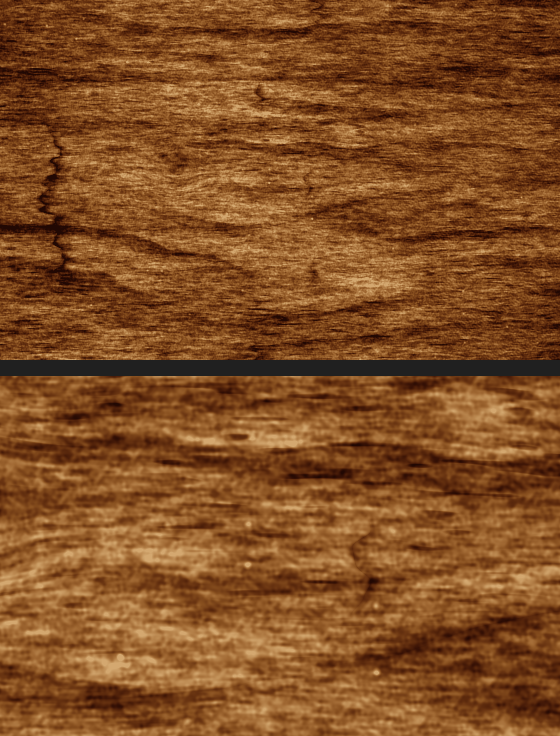
Top: the whole. Bottom: its middle third, enlarged.
This texture is drawn by a Shadertoy shader. Its source:

```glsl
// Aged brown wood board with fine horizontal grain, dark veins and stains.

const vec3 WOOD[8] = vec3[8](
    vec3(0.13, 0.03, 0.01), vec3(0.22, 0.07, 0.02),
    vec3(0.33, 0.14, 0.04), vec3(0.42, 0.21, 0.07),
    vec3(0.53, 0.31, 0.12), vec3(0.63, 0.41, 0.20),
    vec3(0.73, 0.53, 0.31), vec3(0.83, 0.66, 0.44));

float hash(vec2 p) {
    return fract(sin(dot(p, vec2(127.1, 311.7))) * 43758.5);
}

float noise(vec2 p) {
    vec2 cell = floor(p), f = fract(p);
    f = f * f * (3.0 - 2.0 * f);
    float low = mix(hash(cell), hash(cell + vec2(1, 0)), f.x);
    float high = mix(hash(cell + vec2(0, 1)), hash(cell + vec2(1, 1)), f.x);
    return mix(low, high, f.y);
}

float fbm(vec2 p) {
    float sum = 0.0, amp = 0.53;
    for (int i = 0; i < 4; i++) {
        sum += amp * noise(p);
        p = mat2(0.995, 0.1, -0.1, 0.995) * p * 2.03 + 17.3;
        amp *= 0.5;
    }
    return sum;
}

// One row of fibres, shifted at random so that the ends never line up
float fibreRow(float x, float row) {
    return noise(vec2(x + 37.0 * hash(vec2(row, 5.0)), row));
}

// Fibres centred on zero, with their own scale along and across the grain
float fibres(vec2 p, float along, float across) {
    float y = p.y * across, row = floor(y);
    float blend = smoothstep(0.0, 1.0, y - row);
    return mix(fibreRow(p.x * along, row), fibreRow(p.x * along, row + 1.0), blend) - 0.5;
}

// Isotropic grit on a turned lattice
float grit(vec2 p, float scale) {
    return noise(mat2(0.8, 0.6, -0.6, 0.8) * p * scale) - 0.5;
}

// Soft dark line that is sharp on one side and fades on the other
float vein(float dist, float width) {
    return exp(-abs(dist) / (dist > 0.0 ? width * 0.3 : width));
}

// Ragged upright stain around a centre, torn along the fibres
float stain(vec2 p, vec2 centre, float halfHeight, float width) {
    vec2 d = p - centre;
    d.x -= 0.13 * (fbm(vec2(p.y * 7.0, centre.y * 9.0)) - 0.5);
    d.x -= width * 2.6 * fibres(p, 9.0, 65.0);
    float w = width * (0.2 + 1.3 * noise(vec2(p.y * 18.0, centre.x * 31.0)));
    float fade = smoothstep(halfHeight, halfHeight * 0.4, abs(d.y));
    return vein(-d.x, w) * fade * (0.4 + 0.9 * noise(p * vec2(40.0, 90.0)));
}

// Year rings cut lengthwise: dark contour lines of a stretched field
float growthLines(vec2 p) {
    float f = fract(p.y * 9.0 + 3.0 * fbm(p * vec2(1.0, 3.0) + 4.0));
    float line = smoothstep(0.5, 0.94, f) * smoothstep(1.0, 0.95, f);
    return line * smoothstep(0.25, 0.7, noise(p * vec2(2.2, 9.0) + 8.0));
}

// Sparse pale dots, one candidate per cell
float specks(vec2 p, float count) {
    vec2 cell = floor(p * count);
    vec2 spot = 0.3 + 0.4 * vec2(hash(cell + 3.1), hash(cell + 7.7));
    float d = length(fract(p * count) - spot);
    return step(0.988, hash(cell)) * smoothstep(0.25, 0.0, d);
}

vec3 woodColor(float tone) {
    float level = clamp(tone * 5.0 + 1.0, 0.0, 6.999);
    int i = int(level);
    return mix(WOOD[i], WOOD[i + 1], fract(level));
}

void mainImage(out vec4 fragColor, in vec2 fragCoord) {
    vec2 uv = fragCoord / iResolution.xy;
    vec2 p = fragCoord / iResolution.y;

    // Grain coordinates bend gently and bulge around a knot
    vec2 knot = (p - vec2(0.49, 0.55)) / vec2(0.03, 0.04);
    float knotMask = exp(-dot(knot, knot));
    vec2 g = p;
    g.y += 0.06 * (fbm(p * vec2(1.3, 2.4)) - 0.5);
    g.y -= 0.015 * knot.y * exp(-0.3 * dot(knot, knot));

    // Broad bands, fibres and fine grit
    float tone = 0.72 * (fbm(g * vec2(1.8, 8.0) + 2.0) - 0.5);
    tone += 0.40 * (fbm(g * vec2(9.0, 30.0) + 7.0) - 0.5);
    tone += 0.28 * fibres(g + 5.0, 14.0, 110.0);
    tone += 0.36 * fibres(g + 9.0, 32.0, 210.0);
    tone += 0.34 * fibres(g + 3.0, 70.0, 320.0);
    tone += 0.30 * grit(p, 270.0) + 0.14 * grit(p + 4.0, 120.0);

    // Growth lines and short dark pores
    tone -= 0.30 * growthLines(p) * (0.5 + noise(g * vec2(20.0, 120.0)));
    float pores = smoothstep(0.18, 0.42, fibres(g + 1.0, 26.0, 180.0));
    tone -= 0.32 * pores * smoothstep(0.35, 0.7, fbm(p * vec2(3.0, 8.0) + 6.0));

    // Long veins: a lens closing to the right and a rising line below
    float ripple = 0.04 * (fbm(p * vec2(3.0, 6.0)) - 0.5) + 0.006 * fibres(p, 20.0, 60.0);
    float lens = abs(p.y - 0.72 + ripple) - 0.055 * smoothstep(1.6, 0.9, p.x);
    float rising = p.y - 0.37 - 0.13 * smoothstep(0.5, 1.5, p.x) + ripple;
    float broken = 0.35 + 0.9 * noise(p * vec2(6.0, 30.0));
    tone -= 0.34 * broken * (vein(-lens, 0.014) + vein(rising, 0.015));
    float upperBand = exp(-pow((p.y - 0.75) / 0.05, 2.0));
    tone -= 0.20 * upperBand * smoothstep(0.9, 0.1, p.x);

    // Knot and stains
    tone -= 0.25 * knotMask * (0.4 + noise(p * vec2(70.0, 110.0)));
    tone -= 0.85 * stain(p, vec2(0.14, 0.43), 0.29, 0.026);
    for (int i = 0; i < 5; i++) {
        float k = float(i);
        vec2 centre = vec2(0.64 + 0.25 * hash(vec2(k, 4.0)), 0.01 + 0.24 * k);
        tone -= 0.55 * stain(p, centre, 0.055, 0.018);
    }

    // Pale scratches and specks
    float scratch = smoothstep(0.82, 1.0, noise(p * vec2(90.0, 4.0) + 12.0));
    tone += 0.14 * scratch * noise(p * vec2(60.0, 90.0));
    tone += 0.5 * specks(p, 50.0);

    // Light pools in the middle and falls off to the edges
    vec2 fromLight = uv - vec2(0.46, 0.52);
    tone += 0.17 - 1.05 * dot(fromLight, fromLight);

    fragColor = vec4(woodColor(0.69 + 1.2 * tone), 1.0);
}
```
